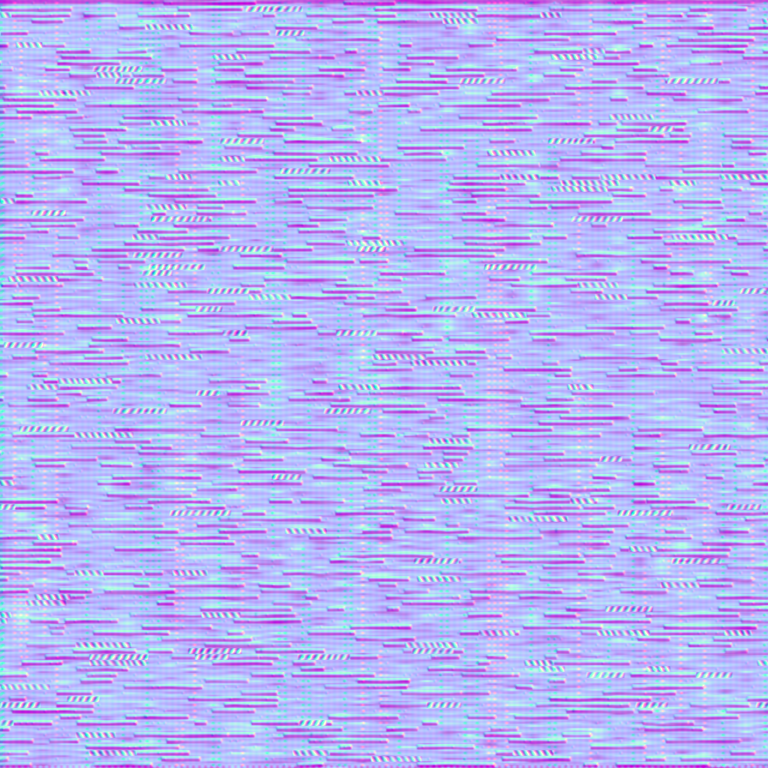
This texture map is drawn by a WebGL 2 fragment shader. Its source:

```glsl
#version 300 es
precision highp float;
// Tangent-space normal map of a slubbed woven cloth.
// Each thread effect adds a slope (x to red, y to green) on a fine grid:
// streaks, knots, broken weft grooves, beaded warp columns, slanted stitches.

uniform vec2 u_resolution;
out vec4 fragColor;

const float TAU = 6.28318;
const float THREADS = 128.0;
const vec3 FLAT_COLOR = vec3(0.72, 0.74, 1.0);

float hash(vec2 p) {
    return fract(sin(dot(p, vec2(127.1, 311.7))) * 43758.5453);
}

float valueNoise(vec2 p) {
    vec2 cell = floor(p);
    vec2 f = fract(p);
    f = f * f * (3.0 - 2.0 * f);
    float low = mix(hash(cell), hash(cell + vec2(1.0, 0.0)), f.x);
    float high = mix(hash(cell + vec2(0.0, 1.0)), hash(cell + vec2(1.0)), f.x);
    return mix(low, high, f.y);
}

float bump(float x, float center, float width) {
    float d = (x - center) / width;
    return exp(-d * d);
}

// Random run along a row: x is its coverage, y the signed marks at its ends.
vec2 brokenRun(float x, float row, float cells, float chance, float seed) {
    float t = x * cells + 7.0 * hash(vec2(row, seed));
    vec2 id = vec2(floor(t) + seed * 17.0, row);
    t = fract(t);
    float start = 0.04 + 0.36 * hash(id + 3.1);
    float end = start + 0.2 + 0.36 * hash(id + 5.7);
    float soft = 0.002 * cells;
    float cover = smoothstep(start - soft, start + soft, t)
                * (1.0 - smoothstep(end - soft, end + soft, t));
    float ends = bump(t, end, soft) - 0.7 * bump(t, start, soft);
    return vec2(cover, ends) * step(hash(id), chance);
}

// Thread-thin streaks that stay near flat except at their extremes.
vec2 yarnStreaks(vec2 uv) {
    float broad = valueNoise(vec2(uv.x * 7.0, (uv.y + 0.12 * uv.x) * 30.0)) - 0.5;
    float streak = 2.0 * valueNoise(vec2(uv.x * 36.0, uv.y * 2.0 * THREADS) + 40.0) - 1.0;
    return vec2(0.0, 0.04 * broad + 0.26 * streak * abs(streak));
}

// Sparse raised knots, cyan on their left flank and pink on their right.
vec2 knots(vec2 grid) {
    vec2 local = fract(grid) - 0.5;
    float present = step(hash(floor(grid) + 71.0), 0.1);
    float fall = exp(-14.0 * dot(local, local));
    return present * fall * vec2(1.1, 0.6) * local;
}

// Regular over-and-under ripple of the cloth.
vec2 weave(vec2 grid) {
    return vec2(0.03, 0.06) * sin(TAU * grid);
}

// Dark horizontal groove, its lit upper lip and contrasting tips.
vec2 weftGroove(float v, vec2 run, float depth) {
    float shade = bump(v, 0.3, 0.25);
    float lip = bump(v, 0.82, 0.21);
    vec2 slope = vec2(0.02 * shade - 0.06 * lip, 0.27 * lip - 0.48 * shade);
    return slope * run.x * depth + run.y * vec2(0.28, 0.08) * bump(v, 0.6, 0.35);
}

// Vertical beads facing left or right by column; the gaps counter the beads.
vec2 warpDots(vec2 uv, vec2 grid) {
    float column = floor(grid.x);
    float chosen = step(hash(vec2(column, 9.0)), 0.42);
    float reach = valueNoise(vec2(column * 3.7, uv.y * 9.0) + 20.0);
    float strength = chosen * smoothstep(0.36, 0.56, reach);
    float bead = 1.25 * bump(fract(grid.y), 0.5, 0.27) - 0.28;
    float facing = step(0.62, hash(vec2(column, 31.0)));
    vec2 slope = mix(vec2(-0.36, 0.17), vec2(0.32, 0.0), facing);
    return slope * strength * bead * bump(fract(grid.x), 0.5, 0.32);
}

// Row of tiny slanted teeth with uneven spacing and strength.
vec2 slantedStitch(vec2 grid, float row, float v) {
    float lean = mix(-0.45, 0.45, step(0.4, hash(vec2(row, 61.0))));
    float wobble = 3.0 * valueNoise(vec2(grid.x * 0.35, row * 2.3));
    float phase = TAU * (0.85 * grid.x + lean * v) + wobble;
    float strength = 0.7 + 0.6 * valueNoise(vec2(grid.x * 0.55, row * 5.1));
    return strength * vec2(0.3 * sin(phase), 0.3 * cos(phase))
         * bump(v, 0.5, 0.55);
}

// Beaded hem around the cloth, deepest along the top.
vec2 hem(vec2 uv) {
    vec2 bead = 0.6 + 0.4 * sin(TAU * THREADS * uv);
    float top = smoothstep(0.992, 0.997, uv.y);
    float bottom = 1.0 - smoothstep(0.002, 0.005, uv.y);
    float left = 1.0 - smoothstep(0.002, 0.005, uv.x);
    return vec2(0.04, -0.38) * top + vec2(0.05, -0.3) * bottom * bead.x
         + vec2(-0.28, 0.12) * left * bead.y;
}

void main() {
    vec2 uv = gl_FragCoord.xy / u_resolution;
    vec2 grid = uv * THREADS;
    float row = floor(grid.y);
    float v = fract(grid.y);

    vec2 longRun = brokenRun(uv.x, row, 4.5, 0.72, 1.0);
    vec2 shortRun = brokenRun(uv.x, row, 13.0, 0.2, 3.0) * (1.0 - longRun.x);
    vec2 stitch = brokenRun(uv.x, row, 7.0, 0.16, 2.0);
    vec2 groove = longRun + shortRun;
    float depth = 0.6 + 0.7 * valueNoise(vec2(uv.x * 28.0, row * 3.3));

    vec2 slope = yarnStreaks(uv) + weave(grid) + knots(grid);
    slope += warpDots(uv, grid) * (1.0 - 0.5 * groove.x);
    slope += weftGroove(v, groove, depth) * (1.0 - stitch.x);
    slope += slantedStitch(grid, row, v) * stitch.x;
    slope += hem(uv);

    // Steeper slopes lose some of the upward blue component.
    float tilt = min(1.6 * dot(slope, slope), 0.13);
    fragColor = vec4(clamp(FLAT_COLOR + vec3(slope, -tilt), 0.0, 1.0), 1.0);
}
```
